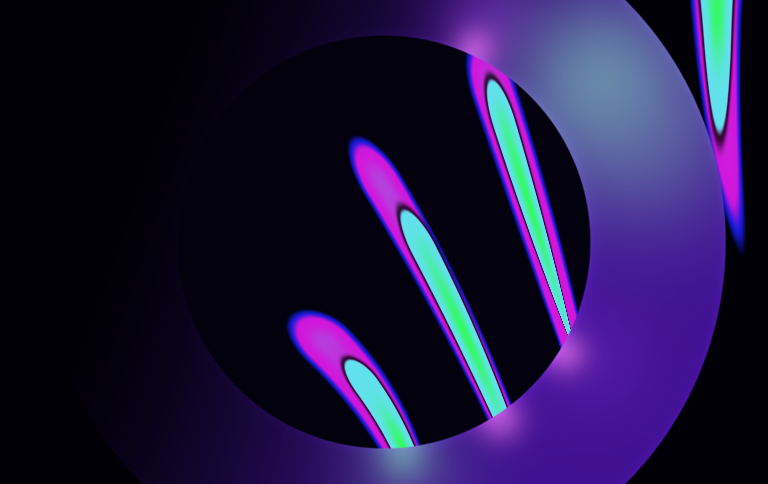
Write a Shadertoy shader that draws this background.

```glsl
const float INNER_RADIUS = 0.4265;
const float OUTER_RADIUS = 0.706;

const vec3 BACKDROP = vec3(0.004, 0.0, 0.025);
const vec3 VIOLET = vec3(0.25, 0.065, 0.57);
const vec3 ORCHID = vec3(0.70, 0.26, 0.87);
const vec3 MAGENTA = vec3(0.82, 0.09, 0.86);
const vec3 BLUE = vec3(0.08, 0.10, 0.85);
const vec3 CYAN = vec3(0.38, 0.88, 0.93);
const vec3 GREEN = vec3(0.20, 0.98, 0.38);
const vec3 TEAL = vec3(0.41, 0.55, 0.67);
const vec3 SLATE = vec3(0.35, 0.34, 0.62);

float glow(vec2 p, vec2 centre, float radius) {
    vec2 offset = (p - centre) / radius;
    return exp(-dot(offset, offset));
}

float disc(float dist, float radius, float blur) {
    return 1.0 - smoothstep(radius - blur, radius + blur, dist);
}

// Bent streak with a rounded head; shape = bend, head width, foot width, cap.
// Returns x: 0 on the axis to 1 on the edge, y: position from head to foot.
vec2 lobe(vec2 p, vec2 head, vec2 foot, vec4 shape) {
    vec2 axis = foot - head;
    float len = length(axis);
    vec2 dir = axis / len;
    vec2 local = p - head;
    float along = dot(local, dir);
    float s = along / len;
    float side = dot(local, vec2(-dir.y, dir.x)) - 4.0 * shape.x * s * (1.0 - s);
    float t = max(s, 0.0);
    float width = max(mix(shape.y, shape.z, t * t), 0.001);
    float cap = max(shape.w - along, 0.0) / shape.w;
    return vec2(length(vec2(cap, side / width)), s);
}

// Lays a neon skin and its bright core over the base colour.
vec3 addBeam(vec3 base, vec2 skin, vec2 core, float greenPeak) {
    float heart = (1.0 - smoothstep(0.1, 0.7, skin.x)) * (1.0 - smoothstep(0.1, 0.7, skin.y));
    vec3 skinColor = mix(MAGENTA, ORCHID, heart);
    skinColor = mix(skinColor, BLUE, smoothstep(0.72, 0.92, skin.x));

    // Dark seam around the core
    float seam = (core.x - 1.0) / 0.12;
    skinColor *= 1.0 - 0.75 * exp(-seam * seam);

    float peak = (core.y - greenPeak) / 0.38;
    float green = exp(-peak * peak) * (1.0 - smoothstep(0.0, 0.85, core.x));
    vec3 coreColor = mix(CYAN, GREEN, green);

    vec3 color = mix(base, skinColor, 1.0 - smoothstep(0.88, 1.05, skin.x));
    return mix(color, coreColor, 1.0 - smoothstep(0.88, 1.0, core.x));
}

vec3 ringColor(vec2 p, float r) {
    // Violet light fading to the left
    float light = smoothstep(-0.6, 0.5, p.x - 0.35 * p.y);
    vec3 color = mix(vec3(0.004, 0.0, 0.03), VIOLET, light);

    // Broad reflections
    color = mix(color, vec3(0.40, 0.13, 0.67), 0.75 * glow(p, vec2(0.22, 0.45), 0.11));
    color = mix(color, SLATE, 0.75 * glow(p, vec2(0.55, 0.20), 0.20));
    color = mix(color, TEAL, 0.95 * glow(p, vec2(0.45, 0.33), 0.19));
    color = mix(color, vec3(0.36, 0.12, 0.67), 0.6 * glow(p, vec2(0.43, -0.24), 0.13));
    color = mix(color, SLATE, 0.6 * glow(p, vec2(0.05, -0.48), 0.13));
    color = mix(color, TEAL, 0.85 * glow(p, vec2(0.04, -0.44), 0.055));

    // Pink spill where the beams meet the rim
    float spill = glow(p, vec2(0.19, 0.40), 0.045)
                + glow(p, vec2(0.375, -0.23), 0.045)
                + glow(p, vec2(0.24, -0.365), 0.05);
    color = mix(color, vec3(0.76, 0.36, 0.84), min(0.75 * spill, 1.0));

    // Thin lit edges
    float rim = exp(-(r - INNER_RADIUS) / 0.012) + 0.8 * exp(-(OUTER_RADIUS - r) / 0.008);
    return color * (1.0 + 0.2 * min(rim, 1.5));
}

void mainImage(out vec4 fragColor, in vec2 fragCoord) {
    vec2 p = (fragCoord - 0.5 * iResolution.xy) / iResolution.y;
    float blur = 1.0 / iResolution.y;
    float r = length(p);

    // Dark backdrop with a faint blue haze in the opening
    vec3 color = BACKDROP + vec3(0.004, 0.002, 0.025) * disc(r, INNER_RADIUS, blur);

    // Beams, from left to right
    color = addBeam(color,
        lobe(p, vec2(-0.190, -0.149), vec2(0.037, -0.429), vec4(0.022, 0.056, 0.042, 0.10)),
        lobe(p, vec2(-0.079, -0.242), vec2(0.041, -0.429), vec4(0.008, 0.027, 0.024, 0.07)), 1.0);
    color = addBeam(color,
        lobe(p, vec2(-0.064, 0.217), vec2(0.240, -0.354), vec4(0.013, 0.044, 0.030, 0.12)),
        lobe(p, vec2(0.037, 0.070), vec2(0.240, -0.354), vec4(0.006, 0.027, 0.018, 0.10)), 0.62);
    color = addBeam(color,
        lobe(p, vec2(0.190, 0.422), vec2(0.393, -0.224), vec4(0.004, 0.048, 0.026, 0.12)),
        lobe(p, vec2(0.219, 0.340), vec2(0.385, -0.195), vec4(0.0, 0.025, 0.004, 0.10)), 0.48);
    color = addBeam(color,
        lobe(p, vec2(0.739, -0.019), vec2(0.687, 0.511), vec4(0.012, 0.034, 0.056, 0.40)),
        lobe(p, vec2(0.694, 0.215), vec2(0.687, 0.511), vec4(0.0, 0.024, 0.036, 0.20)), 0.9);

    // Ring in front of the beams
    float ring = disc(r, OUTER_RADIUS, blur) - disc(r, INNER_RADIUS, blur);
    color = mix(color, ringColor(p, r), ring);

    fragColor = vec4(color, 1.0);
}
```
